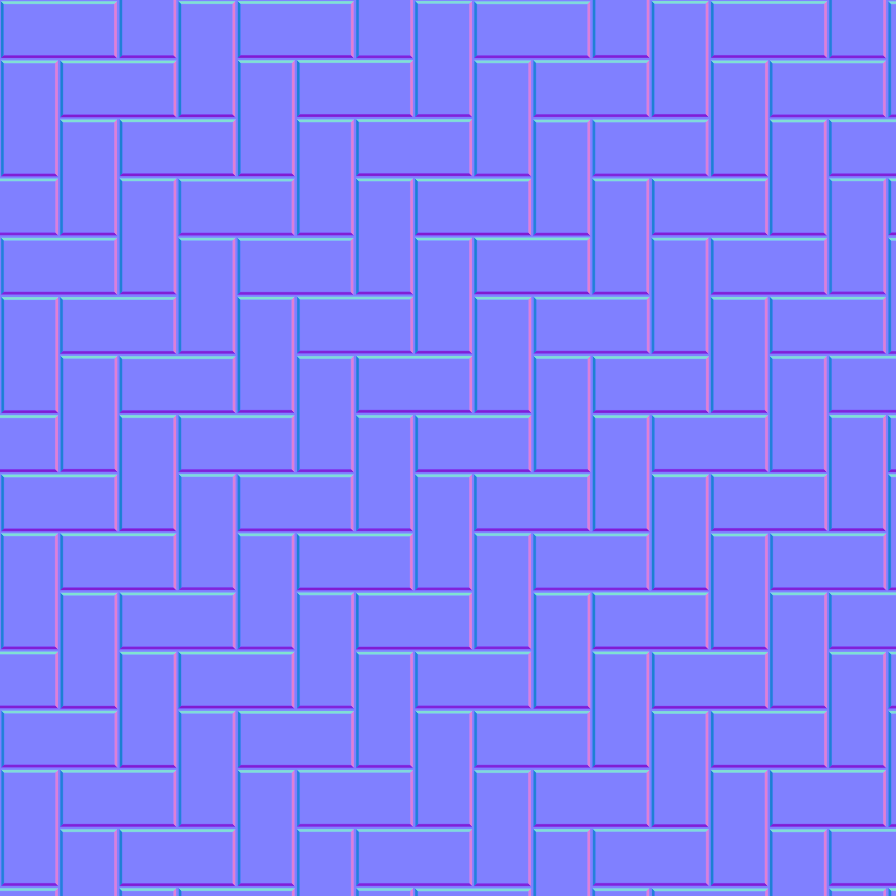
This texture map is drawn by a three.js fragment shader. Its source:

```glsl
// Tangent-space normal map of a herringbone brick paving with bevelled edges.
varying vec2 vUv;

float hash(vec2 p) {
  return fract(sin(dot(p, vec2(127.1, 311.7))) * 43758.5453);
}

void main() {
  // Square cells counted from the top left, y pointing down
  vec2 p = vec2(vUv.x, 1.0 - vUv.y) * 15.15;
  vec2 cell = floor(p);

  // Herringbone phase: 0 left half, 1 right half, 2 lower half, 3 upper half
  float phase = floor(mod(cell.x - cell.y + 0.5, 4.0));
  vec2 size = phase < 1.5 ? vec2(2.0, 1.0) : vec2(1.0, 2.0);
  vec2 corner = cell;
  if (phase == 1.0) corner.x -= 1.0;
  if (phase == 2.0) corner.y -= 1.0;

  // Inward distance to the brick's sides, with a slight placement jitter
  vec2 jitter = vec2(hash(corner), hash(corner + 17.0)) - 0.5;
  vec2 q = p - corner - 0.5 * size - 0.008 * jitter;
  vec2 inset = 0.5 * size - abs(q);
  float edge = min(inset.x, inset.y);

  // Soft bevel band between the flat joint and the flat face
  float bevel = smoothstep(0.008, 0.032, edge) * (1.0 - smoothstep(0.052, 0.08, edge));
  float strength = 0.74 + 0.08 * (hash(corner + 5.0) - 0.5);

  // Tilt toward the nearest side, mitred at the corners
  float sideways = smoothstep(-0.012, 0.012, inset.y - inset.x);
  vec2 outward = vec2(sign(q.x) * sideways, -sign(q.y) * (1.0 - sideways));
  vec2 tilt = outward * bevel * strength;

  vec3 normal = vec3(tilt, sqrt(1.0 - dot(tilt, tilt)));
  gl_FragColor = vec4(normal * 0.5 + 0.5, 1.0);
}
```
